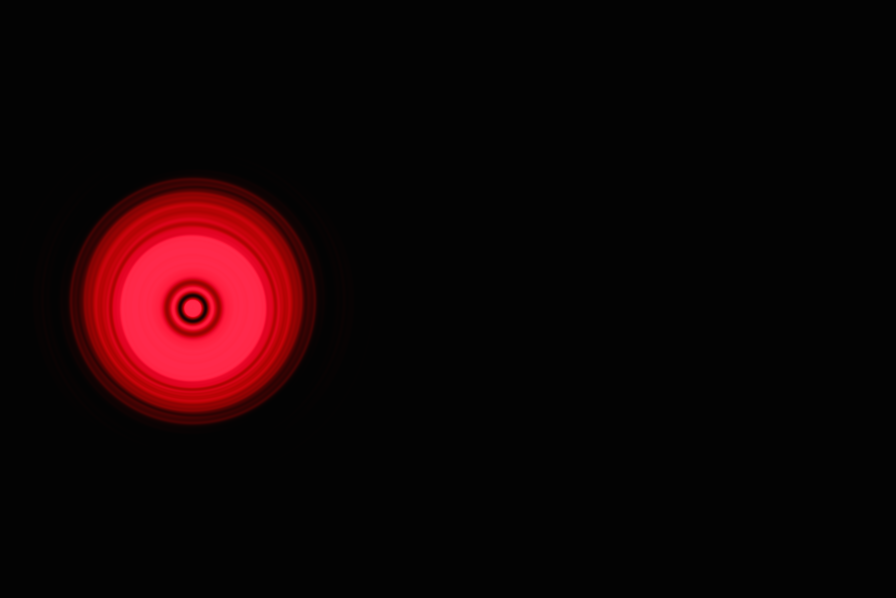
A Shadertoy shader for this background:

```glsl
// Glowing red disc of concentric diffraction rings on a near-black field.
#define CENTER vec2(0.3225, 0.4844)  // disc centre, in canvas heights
#define OUTER_SHIFT 0.012            // upward drift of the outer rings
#define BACKGROUND vec3(0.012, 0.011, 0.011)
#define FINE_RINGS 210.0             // fine ring frequency
#define FINE_STRENGTH 0.24
#define HALO_LEVEL 0.11
#define HALO_FALLOFF 15.0

float hash(float n) {
    return fract(sin(n * 91.345) * 4758.54);
}

// Smooth one-dimensional noise
float noise(float x) {
    float cell = floor(x);
    return mix(hash(cell), hash(cell + 1.0), smoothstep(0.0, 1.0, x - cell));
}

// Soft circular band
float ring(float r, float radius, float width) {
    float d = (r - radius) / width;
    return exp(-d * d);
}

// Light level along the radius
float discLevel(float r) {
    float level = mix(1.09, 0.86, smoothstep(0.114, 0.130, r));
    level -= 0.15 * smoothstep(0.133, 0.160, r);
    level -= 0.51 * smoothstep(0.166, 0.189, r);
    level -= 0.20 * smoothstep(0.188, 0.216, r);

    // Core: bright dot, black ring, dim rings
    level -= 0.15 * (1.0 - smoothstep(0.045, 0.075, r)) * smoothstep(0.012, 0.018, r);
    level -= 0.84 * ring(r, 0.0215, 0.0050);
    level -= 0.36 * ring(r, 0.0435, 0.0055);
    level += 0.08 * ring(r, 0.0330, 0.0050);

    // Outer bands
    level -= 0.13 * ring(r, 0.137, 0.004);
    level += 0.10 * ring(r, 0.149, 0.004);
    level -= 0.17 * ring(r, 0.169, 0.004);
    level += 0.17 * ring(r, 0.181, 0.003);
    level += 0.15 * ring(r, 0.204, 0.003);
    return max(level, 0.0);
}

// Black through deep red to hot pink
vec3 laserColor(float level) {
    return vec3(min(level, 1.0),
                0.16 * smoothstep(0.85, 1.10, level),
                0.02 * level + 0.28 * smoothstep(0.68, 1.15, level));
}

void mainImage(out vec4 fragColor, in vec2 fragCoord) {
    vec2 p = fragCoord / iResolution.y - CENTER;
    p.y -= OUTER_SHIFT * smoothstep(0.12, 0.19, length(p));
    float r = length(p);
    float angle = atan(p.y, p.x);

    // Fine rings, strongest outside the bright plateau
    float wobble = 0.0012 * sin(3.0 * angle + 40.0 * r);
    float fine = noise((r + wobble) * FINE_RINGS) - 0.5;
    float fineAmount = FINE_STRENGTH * mix(0.2, 1.0, smoothstep(0.11, 0.15, r));
    float level = discLevel(r) * (1.0 + fineAmount * fine);

    // Faint broken halo
    float arcs = 0.6 + 0.4 * sin(2.0 * angle + 30.0 * r);
    float halo = HALO_LEVEL * exp(-HALO_FALLOFF * max(r - 0.19, 0.0));
    level += halo * arcs * (0.5 + fine) * smoothstep(0.17, 0.20, r);

    fragColor = vec4(max(BACKGROUND, laserColor(level)), 1.0);
}
```
